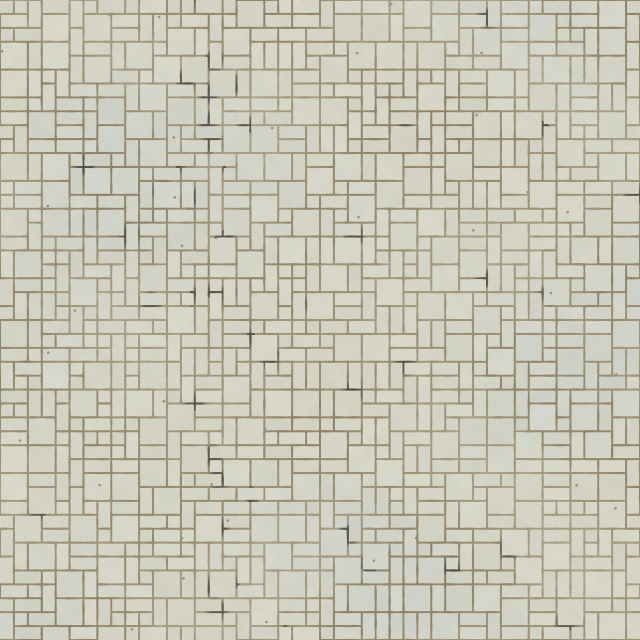
Write a Shadertoy shader that draws this texture.

```glsl
// Worn off-white floor mosaic: squares, bricks and small tiles in random order with tan grout.

const float CELLS = 46.0;          // grid units across and down
const float SQUARE_SHARE = 0.88;   // share of possible 2x2 squares that are laid
const float GROUT_HALF = 0.073;    // half joint width, in grid units
const float CORNER = 0.05;         // tile corner radius, in grid units
const float JOINT_WOBBLE = 0.012;  // unevenness of joint edges
const float TILE_VARIATION = 0.022;
const float GRAIN = 0.014;
const float DIRT_BAND_X = 0.34;    // centre of the dirtier strip
const float DIRT_BAND_WIDTH = 0.07;
const vec3 TILE_COLOR = vec3(0.833, 0.832, 0.782);
const vec3 TILE_COOL = vec3(0.800, 0.822, 0.795);
const vec3 TILE_WARM = vec3(0.842, 0.828, 0.762);
const vec3 GROUT_COLOR = vec3(0.615, 0.570, 0.460);
const vec3 GROUT_PALE = vec3(0.690, 0.665, 0.575);
const vec3 GROUT_DARK = vec3(0.520, 0.470, 0.365);
const vec3 DIRT_COLOR = vec3(0.260, 0.250, 0.215);

float rand(vec2 p, float salt) {
    vec3 q = fract(vec3(p.xyx + salt * vec3(17.3, 31.7, 11.9)) * 0.1031);
    q += dot(q, q.yzx + 33.33);
    return fract((q.x + q.y) * q.z);
}

// Random value per grid unit, repeating at the canvas border
float cellRand(vec2 cell, float salt) { return rand(mod(cell, CELLS), salt); }

// A 2x2 square is laid where its priority beats every overlapping one
bool isSquare(vec2 corner) {
    if (cellRand(corner, 2.0) > SQUARE_SHARE) return false;
    float priority = cellRand(corner, 1.0);
    for (int i = 0; i < 9; i++) {
        vec2 offset = vec2(i % 3 - 1, i / 3 - 1);
        if (i != 4 && cellRand(corner + offset, 1.0) >= priority) return false;
    }
    return true;
}

bool inSquare(vec2 cell, out vec2 corner) {
    for (int i = 0; i < 4; i++) {
        corner = cell - vec2(i % 2, i / 2);
        if (isSquare(corner)) return true;
    }
    return false;
}

vec2 direction(int i) {
    float s = i < 2 ? 1.0 : -1.0;
    return i % 2 == 0 ? vec2(s, 0.0) : vec2(0.0, s);
}

float linkPriority(vec2 cell, vec2 d) {
    return cellRand(min(cell, cell + d), 3.0 + abs(d.x));
}

// Bricks, first round: free units pair up when each prefers the other
vec2 firstChoice(vec2 cell) {
    vec2 choice = vec2(0.0), corner;
    float best = -1.0;
    for (int i = 0; i < 4; i++) {
        vec2 d = direction(i);
        float priority = linkPriority(cell, d);
        if (priority > best && !inSquare(cell + d, corner)) { best = priority; choice = d; }
    }
    return choice;
}

vec2 firstPair(vec2 cell) {
    vec2 d = firstChoice(cell);
    return d != vec2(0.0) && firstChoice(cell + d) == -d ? d : vec2(0.0);
}

// Second round: the same among units still single
vec2 secondChoice(vec2 cell) {
    vec2 choice = vec2(0.0), corner;
    float best = -1.0;
    for (int i = 0; i < 4; i++) {
        vec2 d = direction(i);
        float priority = linkPriority(cell, d);
        if (priority > best && !inSquare(cell + d, corner) && firstPair(cell + d) == vec2(0.0)) {
            best = priority;
            choice = d;
        }
    }
    return choice;
}

// Cellular noise: x = distance to the nearest point, y = its random id
vec2 cellular(vec2 p, float salt) {
    vec2 nearest = vec2(9.0, 0.0);
    for (int i = 0; i < 9; i++) {
        vec2 c = floor(p) + vec2(i % 3 - 1, i / 3 - 1);
        float d = length(c + vec2(rand(c, salt), rand(c, salt + 1.0)) - p);
        if (d < nearest.x) nearest = vec2(d, rand(c, salt + 2.0));
    }
    return nearest;
}

float waves(vec2 p) {
    return (sin(p.x + 1.7 * sin(p.y * 0.8)) + sin(p.y * 1.3 + 1.9 * sin(p.x * 0.7 + 2.0))) * 0.5;
}

void mainImage(out vec4 fragColor, in vec2 fragCoord) {
    vec2 uv = fragCoord / iResolution.xy;
    vec2 p = uv * CELLS, cell = floor(p);
    float pixel = CELLS / iResolution.y;

    // Tile under this point
    vec2 corner, size = vec2(2.0);
    if (!inSquare(cell, corner)) {
        vec2 d = firstPair(cell);
        if (d == vec2(0.0)) {
            d = secondChoice(cell);
            if (d != vec2(0.0) && secondChoice(cell + d) != -d) d = vec2(0.0);
        }
        corner = min(cell, cell + d);
        size = 1.0 + abs(d);
    }

    // Rounded tile outline
    vec2 q = abs(p - corner - size * 0.5) - size * 0.5 + GROUT_HALF + CORNER;
    float edge = length(max(q, 0.0)) + min(max(q.x, q.y), 0.0) - CORNER;
    edge += JOINT_WOBBLE * waves(p * 4.3);
    float grout = smoothstep(-0.6 * pixel, 0.6 * pixel, edge);

    // Glaze: broad tint, shade per tile, mottling and specks
    float tint = waves(uv * 8.0 + 1.0);
    vec3 tile = mix(TILE_COLOR, tint > 0.0 ? TILE_COOL : TILE_WARM, 0.5 * abs(tint));
    tile += TILE_VARIATION * (cellRand(corner, 6.0) - 0.5) + 0.006 * waves(p * 2.1);
    vec2 speck = cellular(uv * 30.0, 8.0);
    tile = mix(tile, GROUT_DARK, 0.75 * step(0.94, speck.y) * smoothstep(0.09, 0.03, speck.x));

    // Grout: drifting tone with blackened patches, mostly in one strip
    float tone = waves(uv * 13.0 + 4.0) + 0.4 * waves(p * 1.7);
    vec3 joint = mix(GROUT_COLOR, tone > 0.0 ? GROUT_PALE : GROUT_DARK, 0.6 * min(abs(tone), 1.0));
    float band = exp(-pow((uv.x - DIRT_BAND_X) / DIRT_BAND_WIDTH, 2.0));
    vec2 stain = cellular(uv * 26.0, 12.0);
    float dirt = step(0.975 - 0.25 * band, stain.y) * smoothstep(0.6, 0.2, stain.x);
    joint = mix(joint, DIRT_COLOR, 0.75 * dirt);

    vec3 color = mix(tile, joint, grout);
    color += GRAIN * (rand(floor(uv * 400.0), 20.0) - 0.5);
    fragColor = vec4(color, 1.0);
}
```
